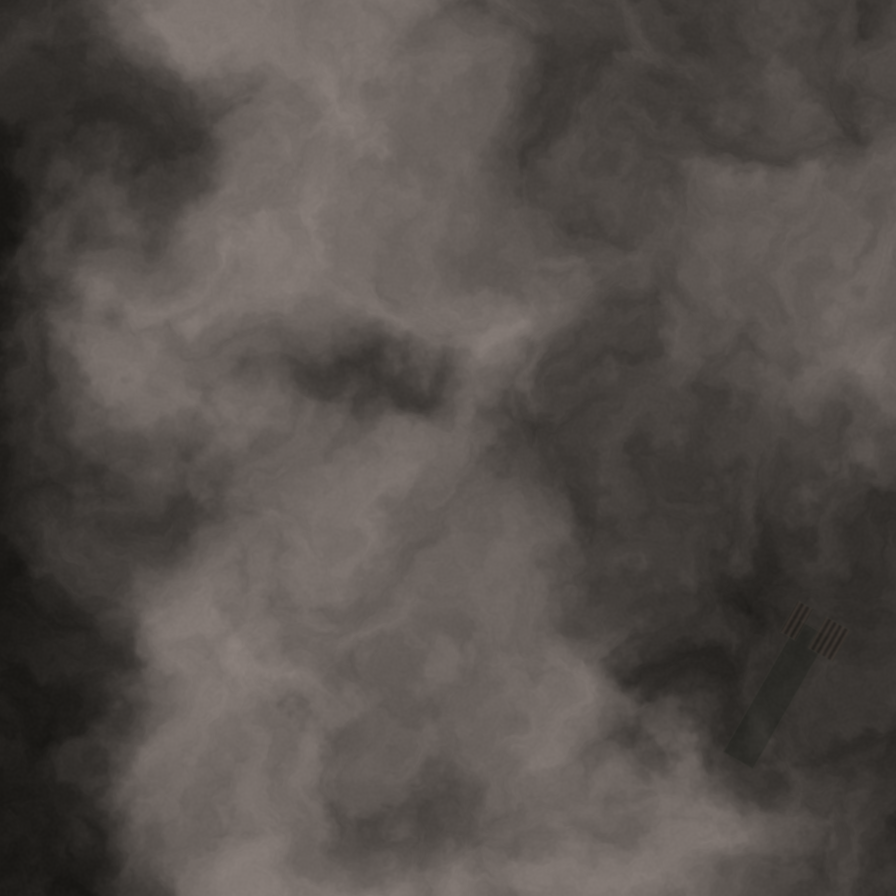
A WebGL 2 fragment shader for this texture:

```glsl
#version 300 es
precision highp float;
// Draws dim warm-grey cloud banks drifting over dark ground with a faint pier.

uniform vec2 u_resolution;
out vec4 fragColor;

const vec3 SHADOW = vec3(0.085, 0.080, 0.070);
const vec3 VAPOUR = vec3(0.550, 0.510, 0.490);
const vec3 DECK = vec3(0.125, 0.135, 0.115);
const vec3 RIM = vec3(0.230, 0.225, 0.200);
const vec3 ROOF = vec3(0.250, 0.215, 0.190);

mat2 rotation(float angle) {
    float c = cos(angle), s = sin(angle);
    return mat2(c, s, -s, c);
}

// Unit gradient at a lattice cell, from an integer hash.
vec2 cellGradient(ivec2 cell) {
    uvec2 q = uvec2(cell) * uvec2(1597u, 3571u);
    uint h = (q.x ^ q.y) * 747797u + 2891u;
    h = ((h >> 15) ^ h) * 277803u;
    h = ((h >> 13) ^ h) * 668265u;
    float angle = float((h >> 8) & 65535u) / 65536.0 * 6.28319;
    return vec2(cos(angle), sin(angle));
}

float gradientNoise(vec2 p) {
    ivec2 i = ivec2(floor(p));
    vec2 f = fract(p);
    vec2 w = f * f * f * (f * (f * 6.0 - 15.0) + 10.0);
    float a = dot(cellGradient(i), f);
    float b = dot(cellGradient(i + ivec2(1, 0)), f - vec2(1.0, 0.0));
    float c = dot(cellGradient(i + ivec2(0, 1)), f - vec2(0.0, 1.0));
    float d = dot(cellGradient(i + ivec2(1, 1)), f - vec2(1.0));
    return mix(mix(a, b, w.x), mix(c, d, w.x), w.y);
}

float fbm(vec2 p, int octaves, float gain) {
    float sum = 0.0, amplitude = 1.0;
    mat2 turn = rotation(0.6);
    for (int i = 0; i < octaves; i++) {
        sum += amplitude * gradientNoise(p);
        p = turn * p * 2.03 + 7.3;
        amplitude *= gain;
    }
    return sum;
}

float softBlob(vec2 p, vec2 center, vec2 radius) {
    vec2 d = (p - center) / radius;
    return exp(-dot(d, d));
}

float boxDistance(vec2 p, vec2 halfSize) {
    vec2 d = abs(p) - halfSize;
    return length(max(d, 0.0)) + min(max(d.x, d.y), 0.0);
}

float fill(float dist, float blur) {
    return 1.0 - smoothstep(-blur, blur, dist);
}

// Broad banks: a bright column, a lesser bank on the right, and hollows.
float bankDensity(vec2 p) {
    float leftEdge = 0.13 + 0.04 * cos(p.y * 14.0);
    float rightEdge = mix(0.80, 0.56, smoothstep(0.0, 0.55, p.y));
    float rise = smoothstep(leftEdge - 0.13, leftEdge + 0.13, p.x);
    float fall = smoothstep(rightEdge - 0.09, rightEdge + 0.09, p.x);
    float eastern = mix(0.20, 0.42, smoothstep(0.30, 0.65, p.y));
    float density = mix(mix(0.06, 0.77, rise), eastern, fall);
    density += 0.33 * softBlob(p, vec2(0.95, 0.68), vec2(0.15, 0.20));
    density += 0.26 * softBlob(p, vec2(0.90, 0.04), vec2(0.13, 0.12));
    density += 0.25 * softBlob(p, vec2(0.06, 0.96), vec2(0.14, 0.09));
    density += 0.14 * softBlob(p, vec2(0.24, 0.25), vec2(0.09, 0.12));
    density -= 0.34 * softBlob(p, vec2(0.39, 0.57), vec2(0.09, 0.07));
    density -= 0.22 * softBlob(p, vec2(0.23, 0.46), vec2(0.07, 0.06));
    density -= 0.22 * softBlob(p, vec2(0.40, 0.12), vec2(0.15, 0.06));
    return density;
}

float cloudDensity(vec2 p) {
    vec2 drift = vec2(fbm(p * 4.0 + 3.1, 6, 0.55), fbm(p * 4.0 + 41.7, 6, 0.55));
    float billow = fbm(p * 5.0 + drift * 0.7 + 19.0, 7, 0.52);
    float wisps = fbm(rotation(0.5) * p * vec2(13.0, 8.0) + drift * 1.5 + 63.0, 5, 0.5);
    float density = bankDensity(p + drift * 0.10) + billow * 0.27;
    return density + wisps * 0.11 * smoothstep(0.0, 0.4, density);
}

// Faint pier with a thin rim and two small roofs at its head.
vec3 addPier(vec3 color, vec2 p, float blur) {
    vec2 q = rotation(-1.05) * (p - vec2(0.866, 0.225));
    float deck = boxDistance(q, vec2(0.085, 0.019));
    color = mix(color, DECK, 0.40 * fill(deck, blur));
    color = mix(color, RIM, 0.35 * fill(abs(deck) - 0.0007, blur));
    for (int i = 0; i < 2; i++) {
        float side = float(i) * 2.0 - 1.0;
        vec2 r = q - vec2(0.083, -side * 0.021);
        float roof = boxDistance(r, vec2(0.020, 0.013 + 0.003 * side));
        float slats = 0.75 + 0.25 * cos(r.y * 900.0);
        color = mix(color, ROOF * slats, 0.55 * fill(roof, blur));
        color = mix(color, RIM, 0.40 * fill(abs(roof) - 0.0007, blur));
    }
    return color;
}

void main() {
    vec2 uv = gl_FragCoord.xy / u_resolution;
    float blur = 1.2 / min(u_resolution.x, u_resolution.y);
    float density = clamp(cloudDensity(uv), 0.02, 1.04);
    vec3 color = mix(SHADOW, VAPOUR, density);
    color = addPier(color, uv, blur);
    float grain = gradientNoise(uv * 230.0);
    fragColor = vec4(color + grain * 0.012, 1.0);
}
```
